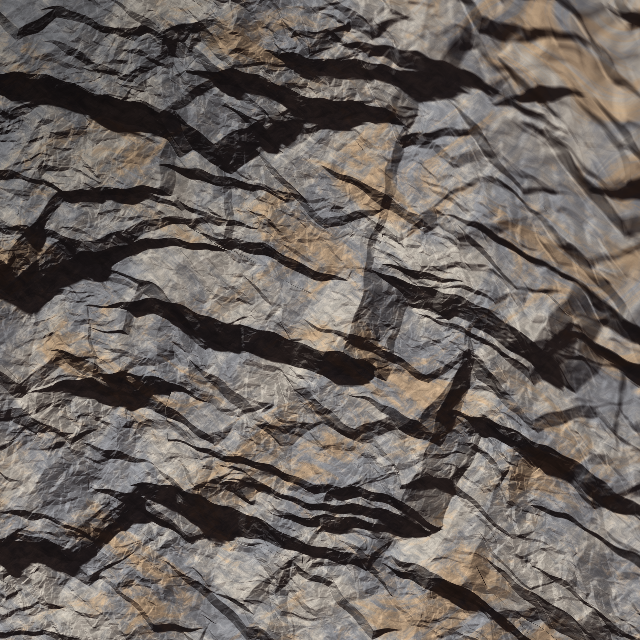
A WebGL 2 fragment shader for this texture:

```glsl
#version 300 es
precision highp float;
// Sunlit craggy rock face: overlapping angular blocks, cast shadows and ochre stains.
uniform vec2 u_resolution;
out vec4 fragColor;

vec3 hash3(vec2 p) {
  vec3 q = fract(p.xyx * vec3(0.1031, 0.1030, 0.0973));
  q += dot(q, q.yzx + 33.33);
  return fract((q.xxy + q.yzz) * q.zyx);
}

// Cellular blocks: a tilted face cut off by a steep lower edge and two sides.
float blocks(vec2 p) {
  vec2 cell = floor(p);
  float top = -9.0;
  for (int y = -1; y <= 1; y++) {
    for (int x = -1; x <= 1; x++) {
      vec2 id = cell + vec2(x, y);
      vec3 rnd = hash3(id);
      vec2 d = p - id - rnd.xy;
      float tilt = fract(rnd.z * 17.0) - 0.5;
      float turn = mix(-0.6, 0.9, fract(rnd.z * 53.0));
      d += turn * vec2(-d.y, d.x) * 0.8;
      float face = 0.9 * tilt * d.x - 0.42 * d.y;
      float cliff = 2.6 * (d.y + 0.45 + 0.5 * tilt * d.x);
      float sides = min(1.9 * (0.5 - d.x), 0.9 * (0.75 + d.x));
      top = max(top, 0.45 * rnd.z + min(min(face, cliff), sides));
    }
  }
  return top;
}

// Layers of blocks, each turned further; some areas are left smoother.
float rockHeight(vec2 p, float detail) {
  float rough = 0.5 + 0.5 * sin(p.x * 13.0 + 2.0 * sin(p.y * 9.0)) * sin(p.y * 17.0 + 2.0 * sin(p.x * 8.0));
  p += 0.012 * sin(p.yx * vec2(9.0, 12.0) + vec2(0.7, 2.1));
  p += 0.004 * sin(p.yx * vec2(47.0, 39.0) + vec2(4.0, 1.3));
  p += 0.0016 * sin(p.yx * vec2(113.0, 131.0));
  p.y += 0.2 * p.x * p.x;
  vec2 q = p * vec2(3.9, 5.5) + vec2(13.0, 7.0);
  float sum = 0.0, amp = 0.094;
  for (int i = 0; i < 6; i++) {
    float weight = clamp(detail - float(i), 0.0, 1.0);
    if (weight <= 0.0) break;
    if (i > 1) weight *= mix(0.4, 1.1, rough);
    sum += amp * weight * blocks(q);
    q = mat2(0.9, 0.436, -0.436, 0.9) * q * 1.95 + 5.3;
    amp *= 0.44;
  }
  return sum;
}

// Layered, folded sines in about -1 to 1.
float mottle(vec2 p) {
  float sum = 0.0, amp = 0.6;
  for (int i = 0; i < 5; i++) {
    p += 0.8 * sin(p.yx * 1.3 + float(i));
    sum += amp * sin(p.x) * sin(p.y + 1.0);
    p = mat2(0.8, 0.6, -0.6, 0.8) * p * 1.9;
    amp *= 0.66;
  }
  return sum;
}

// Share of sunlight reaching p, found by stepping toward the sun.
float sunlight(vec2 p, vec3 sun, float blur) {
  float base = rockHeight(p, 3.0);
  float blocked = 0.0;
  for (int i = 1; i <= 14; i++) {
    float t = 0.15 * pow(float(i) / 14.0, 1.5);
    float over = rockHeight(p + sun.xy * t, 3.0) - base - sun.z * t;
    blocked = max(blocked, over / (0.002 + 0.05 * t + 0.012 * blur));
  }
  return 1.0 - smoothstep(0.0, 1.0, blocked);
}

void main() {
  vec2 p = gl_FragCoord.xy / u_resolution.y;
  vec3 sun = normalize(vec3(-0.36, 0.72, 0.6));

  // Focus softens toward the upper right.
  float blur = smoothstep(0.9, 1.45, p.x + 0.5 * p.y);
  float detail = mix(6.0, 3.2, blur);

  // Surface normal
  float eps = mix(0.0013, 0.01, blur);
  float h = rockHeight(p, detail);
  vec2 grad = vec2(rockHeight(p + vec2(eps, 0.0), detail),
                   rockHeight(p + vec2(0.0, eps), detail)) - h;
  vec3 normal = normalize(vec3(-grad / eps, 1.0));

  // Blue-grey stone with ochre stains and fine grain
  float patches = mottle(p * vec2(14.0, 19.0) + 2.0);
  float grain = mottle(p * vec2(140.0, 180.0)) * (1.0 - 0.85 * blur);
  vec3 stone = mix(vec3(0.52, 0.545, 0.575), vec3(0.675, 0.675, 0.65),
                   smoothstep(-0.6, 0.7, mottle(p * 17.0 + 9.0) + 0.3 * grain));
  float stain = smoothstep(0.0, 0.85, patches + 0.25 * grain + 0.3 * (p.x - 0.5));
  vec3 albedo = mix(stone, vec3(0.68, 0.595, 0.48), 0.85 * stain);
  albedo *= 1.0 + 0.13 * grain;
  albedo *= 1.0 - 0.3 * smoothstep(0.75, 0.0, length(p - vec2(0.0, 1.0)));

  // Sun, and a dim warm fill
  float direct = max(dot(normal, sun), 0.0) * sunlight(p, sun, blur);
  vec3 fill = vec3(0.23, 0.18, 0.18) * (0.6 + 0.4 * normal.z);
  vec3 color = albedo * (fill + 0.97 * direct * vec3(1.0, 1.0, 0.97));
  fragColor = vec4(color, 1.0);
}
```
